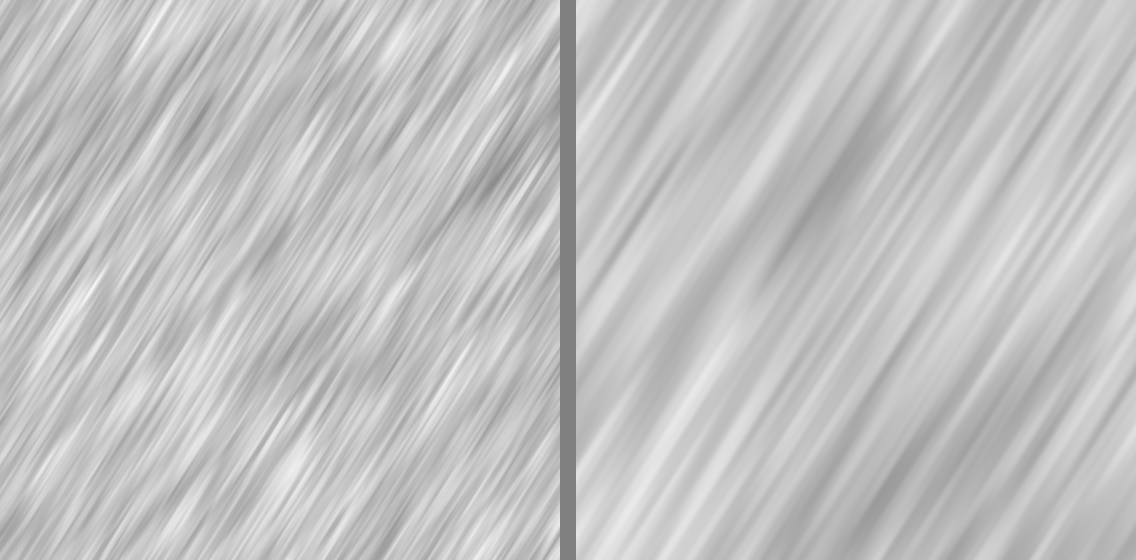
Left, the full canvas; right, a detail of the centre.
A WebGL 2 fragment shader for this texture:

```glsl
#version 300 es
precision highp float;

#define STREAK_ANGLE 1.005
#define ANGLE_SPREAD 0.07
#define LAYERS 5
#define BASE_ACROSS 11.0
#define ACROSS_GROWTH 2.1
#define BASE_ALONG 4.6
#define ALONG_GROWTH 1.24
#define PEAK_LAYER 2.9
#define LAYER_SPREAD 2.4
#define MEAN_GREY 0.761
#define CONTRAST 0.078

uniform vec2 u_resolution;
out vec4 fragColor;

// Integer hash of a lattice cell, mapped to -1..1
float hash(ivec2 cell, int seed) {
    uvec2 q = uvec2(cell) * uvec2(1597u, 3812u) + uint(seed) * 7919u;
    q = (q ^ (q.yx >> 3u)) * 747796u + 28913u;
    uint n = (q.x ^ (q.y * 48271u)) * 69069u;
    n = (n ^ (n >> 15u)) * 40503u;
    n ^= n >> 13u;
    return float(n & 65535u) / 32767.5 - 1.0;
}

float fade(float t) {
    return t * t * t * (t * (t * 6.0 - 15.0) + 10.0);
}

// Smooth noise along one lane, shifted so lane ends do not line up
float laneNoise(float along, int lane, int seed) {
    float shifted = along + 8.0 * hash(ivec2(lane, 71), seed + 37);
    float cell = floor(shifted);
    int i = int(cell);
    return mix(hash(ivec2(i, lane), seed),
               hash(ivec2(i + 1, lane), seed), fade(shifted - cell));
}

// Blend of neighbouring lanes
float streakNoise(vec2 p, int seed) {
    float lane = floor(p.y);
    int i = int(lane);
    return mix(laneNoise(p.x, i, seed),
               laneNoise(p.x, i + 1, seed), fade(p.y - lane));
}

vec2 rotate(vec2 p, float angle) {
    float c = cos(angle), s = sin(angle);
    return vec2(c * p.x + s * p.y, c * p.y - s * p.x);
}

// Weight of each layer: strongest for the fine strokes
float layerWeight(float layer) {
    float d = (layer - PEAK_LAYER) / LAYER_SPREAD;
    return exp(-d * d);
}

void main() {
    vec2 uv = gl_FragCoord.xy / u_resolution.y;
    vec2 frequency = vec2(BASE_ALONG, BASE_ACROSS);
    float tone = 0.0;

    // Layers run from broad patches to hair-thin strokes
    for (int layer = 0; layer < LAYERS; layer++) {
        float tilt = ANGLE_SPREAD * (fract(float(layer) * 0.618) - 0.5);
        vec2 p = rotate(uv, STREAK_ANGLE + tilt) * frequency;
        tone += layerWeight(float(layer)) * streakNoise(p, layer * 13 + 5);
        frequency *= vec2(ALONG_GROWTH, ACROSS_GROWTH);
    }

    float grey = clamp(MEAN_GREY + CONTRAST * tone, 0.0, 1.0);
    fragColor = vec4(vec3(grey), 1.0);
}
```
